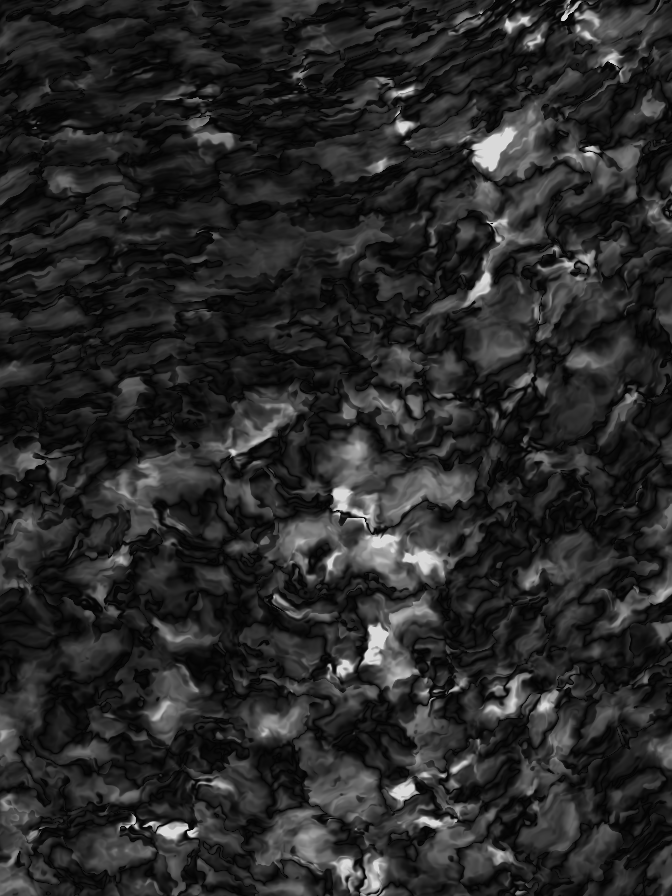
Reproduce this texture procedurally as a WebGL 1 fragment shader.

```glsl
precision highp float;
uniform vec2 u_resolution;

float hash(vec2 p) {
  return fract(sin(dot(p, vec2(127.1, 311.7))) * 43758.5453);
}

// Smooth value noise from -1 to 1
float noise(vec2 p) {
  vec2 cell = floor(p);
  vec2 f = fract(p);
  f = f * f * f * (f * (f * 6.0 - 15.0) + 10.0);
  float low = mix(hash(cell), hash(cell + vec2(1.0, 0.0)), f.x);
  float high = mix(hash(cell + vec2(0.0, 1.0)), hash(cell + 1.0), f.x);
  return 2.0 * mix(low, high, f.y) - 1.0;
}

float fbm(vec2 p) {
  float sum = 0.0;
  float amplitude = 0.5;
  for (int i = 0; i < 4; i++) {
    sum += amplitude * noise(p);
    p = mat2(1.6, 1.2, -1.2, 1.6) * p + 7.3;
    amplitude *= 0.6;
  }
  return sum;
}

float glow(vec2 p, vec2 center, float radius) {
  vec2 d = (p - center) / radius;
  return exp(-dot(d, d));
}

void main() {
  vec2 p = gl_FragCoord.xy / u_resolution.x;

  // Bent coordinates: grain rises to the right, flatter in the upper middle
  vec2 flow = vec2(p.x + 0.4 * p.y, p.y - 0.45 * p.x - 0.06 * cos(5.0 * p.x));
  vec2 warp = vec2(fbm(p * 13.0), fbm(p * 13.0 + 31.0));
  float streaky = smoothstep(0.35, 0.85, p.y - 0.7 * p.x + 0.1 * noise(p * 5.0));

  // Long fibres in the upper left, ragged patches elsewhere
  float fibres = fbm(flow * vec2(9.0, 30.0) + 0.5 * warp);
  float patches = fbm(flow * vec2(10.0, 13.0) + 0.7 * warp + 50.0);
  float border = mix(patches, fibres, streaky);
  float side = border / sqrt(border * border + 0.0009);

  // Shading inside the patches
  float mottle = fbm(flow * vec2(14.0, 19.0) + 0.5 * warp + 90.0);
  float sheen = fbm(flow * vec2(10.0, 34.0) + 0.4 * warp + 140.0);
  float shade = 0.58 * mix(mottle, sheen, 0.7 * streaky);

  // Broad light areas and small bright clumps
  float light = glow(p, vec2(0.75, 1.2), 0.25) + glow(p, vec2(0.52, 0.5), 0.2)
              + glow(p, vec2(0.56, 0.16), 0.18) + glow(p, vec2(0.2, 0.07), 0.17);
  float strength = 0.78 + 0.35 * light + 0.25 * noise(p * 5.0 + 12.0);
  float clump = smoothstep(0.22, 0.7, fbm(flow * vec2(13.0, 18.0) + 0.6 * warp + 210.0));

  // The sign flip at each border leaves a thin dark outline
  float difference = shade + 0.11 * side;
  float gray = abs(difference) * strength;
  gray += 0.55 * clump * (0.5 + light) * smoothstep(0.02, 0.14, abs(difference));
  gray = 0.015 + 0.9 * gray + 0.25 * gray * gray;
  gl_FragColor = vec4(vec3(min(gray, 0.85)), 1.0);
}
```
